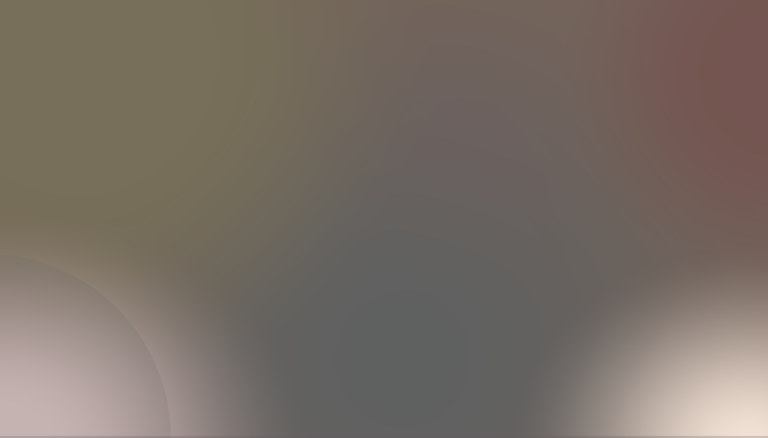
This background is drawn by a WebGL 1 fragment shader. Its source:

```glsl
precision highp float;
// Soft blurred backdrop: olive, red and grey haze, two low glows and a shaded disc.

uniform vec2 u_resolution;

const vec3 GREY = vec3(0.373, 0.378, 0.378);
const vec3 BROWN = vec3(0.453, 0.390, 0.355);
const vec3 MAUVE = vec3(0.430, 0.373, 0.378);
const vec3 OLIVE = vec3(0.467, 0.435, 0.349);
const vec3 RED = vec3(0.455, 0.335, 0.318);
const vec3 CREAM = vec3(0.950, 0.885, 0.835);
const vec3 ROSE = vec3(0.850, 0.765, 0.755);
const vec3 PLUM = vec3(0.400, 0.350, 0.375);

// Weight falling from 1 at the inner radius to 0 at the outer one.
float glow(vec2 p, vec2 centre, vec2 stretch, float inner, float outer) {
  return 1.0 - smoothstep(inner, outer, length((p - centre) * stretch));
}

// Anti-aliased disc coverage.
float disc(vec2 p, vec2 centre, float radius, float blur) {
  return 1.0 - smoothstep(-blur, blur, length(p - centre) - radius);
}

// Tints the haze around the grey lower centre.
vec3 haze(vec2 p, float right) {
  vec2 even = vec2(1.0);
  vec3 color = mix(BROWN, GREY, glow(p, vec2(0.92, 0.18), even, 0.05, 0.98));
  color = mix(color, MAUVE, 0.3 * glow(p, vec2(1.08, 0.70), even, 0.0, 0.42));
  color = mix(color, OLIVE, glow(p, vec2(0.18, 0.87), even, 0.25, 0.84));
  return mix(color, RED, glow(p, vec2(right + 0.03, 0.83), even, 0.14, 0.54));
}

void main() {
  // One unit is the canvas height.
  vec2 p = gl_FragCoord.xy / u_resolution.y;
  float right = u_resolution.x / u_resolution.y;
  float pixel = 1.0 / u_resolution.y;

  vec3 color = haze(p, right);

  // Bright glows in the lower corners.
  color = mix(color, CREAM, glow(p, vec2(right - 0.04, -0.02), vec2(1.0, 1.2), 0.0, 0.56));
  color = mix(color, ROSE, glow(p, vec2(0.0, -0.02), vec2(1.0, 1.3), 0.10, 0.72));

  // Grey veil over the lower left disc.
  color = mix(color, GREY, 0.16 * disc(p, vec2(-0.03, 0.0), 0.42, pixel));

  // Faint plum line along the lower edge.
  float line = 1.0 - smoothstep(0.003, 0.003 + 1.5 * pixel, p.y);
  color = mix(color, PLUM, 0.25 * line);

  gl_FragColor = vec4(color, 1.0);
}
```
